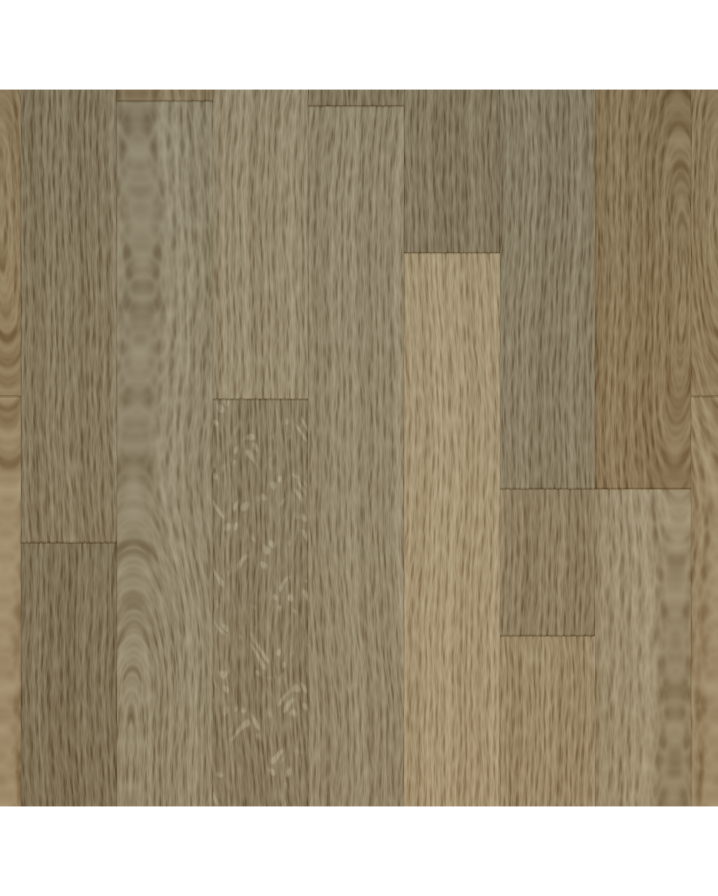
This texture is drawn by a WebGL 2 fragment shader. Its source:

```glsl
#version 300 es
precision highp float;

uniform vec2 u_resolution;
out vec4 outColor;

const float TAU = 6.2831853;
const float BOARDS = 7.5;        // seven full boards and one half board
const float SHIFT = 0.22;        // start of the first full board
const float MARGIN = 0.1;        // white band above and below
const vec3 DARK_OAK = vec3(0.42, 0.35, 0.24);
const vec3 PALE_OAK = vec3(0.67, 0.62, 0.51);
const vec3 WARMTH = vec3(0.035, 0.0, -0.03);
const vec3 PAPER = vec3(1.0);

// Lower and upper end joint of each column; -1 means no lower joint
const vec2 JOINTS[8] = vec2[8](
  vec2(-1.0, 0.368), vec2(-1.0, 0.984), vec2(-1.0, 0.568), vec2(-1.0, 0.977),
  vec2(-1.0, 0.772), vec2(0.238, 0.443), vec2(-1.0, 0.443), vec2(-1.0, 0.572));

// Lightness of the lower, middle and upper board of each column
const vec3 TONES[8] = vec3[8](
  vec3(0.0, 0.37, 0.46), vec3(0.0, 0.65, 0.50), vec3(0.0, 0.47, 0.66), vec3(0.0, 0.60, 0.40),
  vec3(0.0, 0.80, 0.40), vec3(0.66, 0.50, 0.48), vec3(0.0, 0.75, 0.42), vec3(0.0, 0.60, 0.52));

// Heart of the growth rings: across, along, strength of the arch
const vec3 HEARTS[8] = vec3[8](
  vec3(-0.5, 0.5, 0.0), vec3(0.2, 0.06, 0.55), vec3(-0.6, 0.5, 0.0), vec3(-0.4, 0.2, 0.2),
  vec3(-0.7, 0.5, 0.0), vec3(-0.5, 0.6, 0.1), vec3(0.85, 0.72, 0.4), vec3(0.3, 0.83, 0.5));

vec2 hash2(vec2 p) {
  vec2 k = vec2(dot(p, vec2(127.1, 311.7)), dot(p, vec2(269.5, 183.3)));
  return fract(sin(k) * 43758.55);
}

// Distance to the nearest scattered point
float cellular(vec2 p) {
  vec2 cell = floor(p);
  float nearest = 2.0;
  for (int y = -1; y <= 1; y++) {
    for (int x = -1; x <= 1; x++) {
      vec2 neighbour = cell + vec2(x, y);
      nearest = min(nearest, length(neighbour + hash2(neighbour) - p));
    }
  }
  return nearest;
}

// Distance from the ring heart, with slow wandering along the board
float ringDistance(vec2 p, vec3 heart, float seed) {
  float wander = 0.05 * sin(p.y * 5.0 + seed) + 0.02 * sin(p.y * 13.0 + seed * 2.0)
               + 0.006 * sin(p.y * 37.0 + p.x * 9.0 + seed);
  float rise = heart.z * smoothstep(0.0, 0.42, abs(p.y - heart.y));
  return length(vec2(p.x - heart.x + wander, rise));
}

// Lightness offset from rings, broad streaks, fibres and pores
float woodGrain(float ring, float along, float seed) {
  float density = 68.0 + 26.0 * fract(seed * 1.7);
  float rings = sin(ring * density + 1.6 * sin(ring * 17.0 + seed) + 0.5 * sin(along * 43.0 + ring * 30.0));
  float streaks = sin(ring * 11.0 + seed) + sin(ring * 27.0 + seed * 3.0 + sin(along * 7.0));
  float pore = smoothstep(0.55, 0.1, cellular(vec2(ring * 25.0, along * 26.0) + seed));
  float fibre = cellular(vec2(ring * 46.0, along * 50.0) + seed * 2.0) - 0.5;
  return 0.09 * rings + 0.045 * streaks + 0.28 * fibre - pore * (0.2 - 0.12 * rings) + 0.06;
}

// Pale curled rays of quarter-sawn wood
float rayFlecks(vec2 p, float seed) {
  vec2 bent = vec2(p.x * 5.5 + 0.45 * sin(p.y * 75.0 + p.x * 5.0), p.y * 36.0 + 0.6 * sin(p.x * 13.0));
  float clusters = sin(p.x * 8.0 + p.y * 47.0) + sin(p.y * 83.0 - p.x * 5.0);
  return smoothstep(0.32, 0.12, cellular(bent + seed)) * smoothstep(-0.5, 0.6, clusters);
}

// Soft seam line of a given half width
float seam(float distanceToEdge, float halfWidth, float pixel) {
  return 1.0 - smoothstep(halfWidth - pixel * 0.5, halfWidth + pixel, distanceToEdge);
}

vec3 parquet(vec2 p, float pixel) {
  // Locate the board
  float across = mod(p.x * BOARDS - SHIFT, BOARDS);
  int column = int(floor(across));
  vec2 joint = JOINTS[column];
  int segment = int(step(joint.x, p.y) + step(joint.y, p.y));
  vec2 local = vec2(fract(across), p.y);
  vec2 variation = hash2(vec2(column, segment) + 3.0);
  float seed = variation.x * 40.0;

  // Wood surface
  float ring = ringDistance(local, HEARTS[column], seed);
  float tone = TONES[column][segment] + woodGrain(ring, p.y, seed);
  float quarterSawn = column == 2 && segment == 1 ? 1.0 : 0.0;
  tone += 0.35 * quarterSawn * rayFlecks(local, seed);
  tone += 0.04 * cos(TAU * (p.x - 0.55)) + 0.04 * sin(p.y * 3.1) - 0.03;

  // Joints between boards
  float boardWidth = column == 7 ? BOARDS - 7.0 : 1.0;
  float sideGap = min(local.x, boardWidth - local.x) / BOARDS;
  float endGap = min(abs(p.y - joint.x), abs(p.y - joint.y));
  tone -= 0.16 * seam(sideGap, 0.0009, pixel) + 0.32 * seam(endGap, 0.0013, pixel);

  vec3 wood = mix(DARK_OAK, PALE_OAK, clamp(tone, -0.2, 1.15));
  return wood + WARMTH * (variation.y - 0.5 + 0.5 * (0.5 - p.y));
}

void main() {
  vec2 uv = gl_FragCoord.xy / u_resolution;
  float pixel = 1.0 / min(u_resolution.x, u_resolution.y);
  vec2 p = vec2(uv.x, (uv.y - MARGIN) / (1.0 - 2.0 * MARGIN));
  float inside = smoothstep(-pixel, pixel, min(p.y, 1.0 - p.y));
  outColor = vec4(mix(PAPER, parquet(p, pixel), inside), 1.0);
}
```
